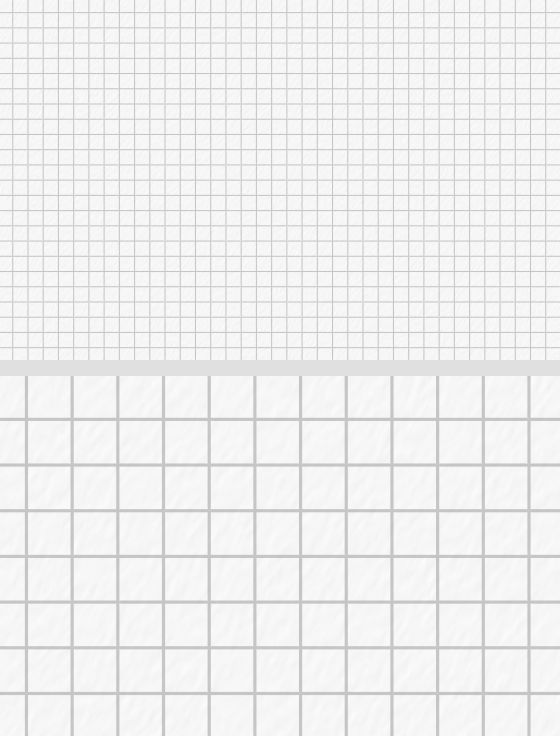
Top: the whole. Bottom: its middle third, enlarged.
Write a Shadertoy shader that draws this pattern.

```glsl
// Square grid of thin grey rules on softly embossed off-white paper.
#define ROWS 23.64                      // grid cells per canvas height
#define ORIGIN vec2(0.0354, 0.0343)     // first crossing, in canvas heights
#define LINE_WIDTH 0.070                // in cells
#define PAPER_COLOR vec3(0.965)
#define LINE_COLOR vec3(0.775)
#define GRAIN_SCALE vec2(7.5, 4.0)      // fibres per cell
#define GRAIN_SLANT 0.3
#define GRAIN_DEPTH 0.026

float hash(vec2 p) {
    return fract(sin(dot(p, vec2(127.1, 311.7))) * 43758.5453);
}

float valueNoise(vec2 p) {
    vec2 cell = floor(p);
    vec2 f = fract(p);
    f = f * f * (3.0 - 2.0 * f);
    float low = mix(hash(cell), hash(cell + vec2(1.0, 0.0)), f.x);
    float high = mix(hash(cell + vec2(0.0, 1.0)), hash(cell + vec2(1.0, 1.0)), f.x);
    return mix(low, high, f.y);
}

// Relief of short slanted fibres, lit from the upper left.
float paperRelief(vec2 p) {
    vec2 q = vec2(p.x - GRAIN_SLANT * p.y, p.y) * GRAIN_SCALE;
    vec2 lightStep = vec2(-0.5, 0.35);
    float coarse = valueNoise(q) - valueNoise(q + lightStep);
    float fine = valueNoise(q * 2.1 + 19.0) - valueNoise(q * 2.1 + 19.0 + lightStep);
    return coarse + 0.4 * fine;
}

// Share of the pixel covered by the nearest rule on each axis.
vec2 ruleCoverage(vec2 p, float pixel) {
    vec2 d = fract(p + 0.5) - 0.5;
    vec2 right = min(d + 0.5 * pixel, vec2(0.5 * LINE_WIDTH));
    vec2 left = max(d - 0.5 * pixel, vec2(-0.5 * LINE_WIDTH));
    return clamp((right - left) / pixel, 0.0, 1.0);
}

void mainImage(out vec4 fragColor, in vec2 fragCoord) {
    // Cell coordinates: rules lie on whole numbers
    vec2 p = (fragCoord / iResolution.y - ORIGIN) * ROWS;
    float pixel = ROWS / iResolution.y;

    // Rules over paper, both touched by the grain
    vec2 rule = ruleCoverage(p, pixel);
    float ink = max(rule.x, rule.y);
    vec3 color = mix(PAPER_COLOR, LINE_COLOR, ink);
    color += GRAIN_DEPTH * paperRelief(p) * (1.0 - 0.5 * ink);

    fragColor = vec4(clamp(color, 0.0, 1.0), 1.0);
}
```
